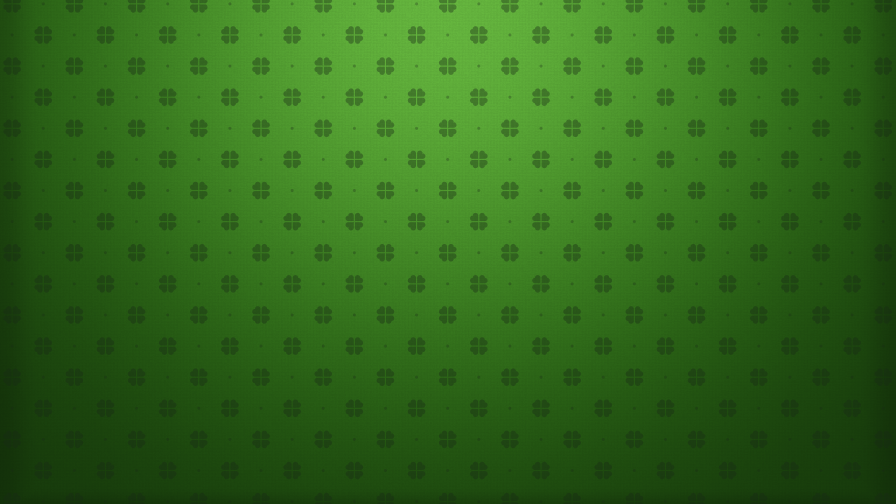
Reproduce this pattern procedurally as a WebGL 2 fragment shader.

```glsl
#version 300 es
precision highp float;

uniform vec2 u_resolution;
out vec4 fragColor;

float hash(vec2 p) {
    return fract(sin(dot(p, vec2(127.1, 311.7))) * 43758.5453);
}

// Four heart leaves: a square with two round lobes, mirrored into each quadrant
float cloverDistance(vec2 p) {
    p = abs(p) - 0.009;
    float side = 0.088;
    vec2 q = abs(p - 0.5 * side) - 0.5 * side;
    float square = length(max(q, 0.0)) + min(max(q.x, q.y), 0.0);
    if (p.y > p.x) p = p.yx;
    float lobe = length(p - vec2(side, 0.5 * side)) - 0.5 * side;
    return min(square, lobe);
}

float coverage(float dist, float pixel) {
    return clamp(0.5 - dist / pixel, 0.0, 1.0);
}

// Light falling from the top centre, with darker borders
vec3 background(vec2 uv) {
    float fall = smoothstep(0.0, 1.3, length((uv - vec2(0.5, 1.0)) * vec2(1.7, 1.0)));
    vec3 color = mix(vec3(0.39, 0.70, 0.24), vec3(0.09, 0.23, 0.045), fall);
    color -= vec3(0.13, 0.05, 0.12) * fall * (1.0 - fall);
    float border = min(min(uv.x, 1.0 - uv.x), uv.y + 0.01);
    return color * mix(0.84, 1.0, smoothstep(0.0, 0.045, border));
}

void main() {
    vec2 uv = gl_FragCoord.xy / u_resolution;
    vec2 p = gl_FragCoord.xy / u_resolution.y;
    vec3 color = background(uv);

    // Fine diagonal weave and grain
    vec2 weave = vec2(p.x + p.y, p.x - p.y) * 500.0;
    color *= 1.0 + 0.018 * sin(weave.x) * sin(weave.y);
    color *= 1.0 + 0.035 * (hash(floor(p * 432.0)) - 0.5);

    // Staggered lattice: clovers on corners and centres, dots between them
    vec2 grid = p * 8.1 - vec2(0.195, 8.038);
    float pixel = 8.1 / u_resolution.y;
    float clover = 1.0;
    float dot_ = 1.0;
    for (int i = 0; i < 2; i++) {
        float shift = 0.5 * float(i);
        clover = min(clover, cloverDistance(fract(grid + shift) - 0.5));
        vec2 between = fract(grid + vec2(shift, 0.5 - shift)) - 0.5;
        dot_ = min(dot_, length(between) - 0.024);
    }
    vec3 shade = vec3(0.09, 0.16, 0.08);
    color = mix(color, shade, 0.38 * coverage(clover, pixel));
    color = mix(color, shade, 0.30 * coverage(dot_, pixel));

    fragColor = vec4(color, 1.0);
}
```
